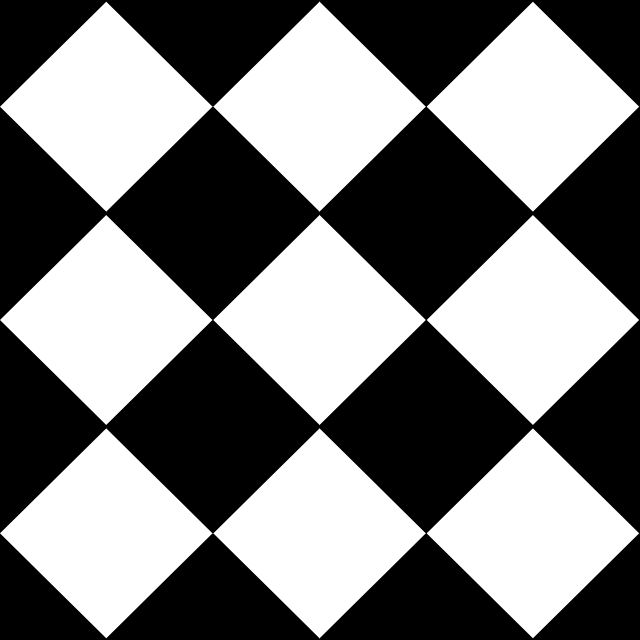
This pattern is drawn by a Shadertoy shader. Its source:

```glsl
// Three by three grid of white diamonds touching at their corners on black.
#define REPEATS 3.0
#define HALF_SIZE vec2(0.498, 0.492)
#define CENTER vec2(0.498, 0.5)
#define DIAMOND_COLOR vec3(1.0)
#define GROUND_COLOR vec3(0.0)
#define EDGE_PIXELS 1.2

// Signed distance to a diamond with the given half width and half height
float diamondDistance(vec2 p, vec2 halfSize) {
    vec2 slope = 1.0 / halfSize;
    return (dot(abs(p), slope) - 1.0) / length(slope);
}

void mainImage(out vec4 fragColor, in vec2 fragCoord) {
    // Whole number of cells across and down, so opposite edges join
    vec2 cell = fract(fragCoord / iResolution.xy * REPEATS) - CENTER;

    // Smooth the edge over about one pixel, in cell units
    float edge = 0.5 * EDGE_PIXELS * REPEATS / min(iResolution.x, iResolution.y);
    float coverage = 1.0 - smoothstep(-edge, edge, diamondDistance(cell, HALF_SIZE));

    fragColor = vec4(mix(GROUND_COLOR, DIAMOND_COLOR, coverage), 1.0);
}
```
